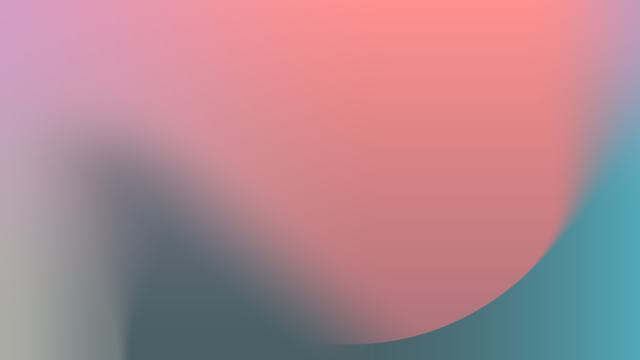
A Shadertoy shader for this background:

```glsl
// A soft mesh-like gradient: a coral bowl over teal, with a slate shadow at lower left.
// Colour fields are blended by masks: a diagonal falloff for the shadow, and an
// elliptic edge for the bowl that is crisp at the bottom and blurs as it climbs.

const vec3 LILAC = vec3(0.82, 0.62, 0.79);
const vec3 STONE = vec3(0.67, 0.67, 0.65);
const vec3 CORAL = vec3(1.00, 0.565, 0.56);
const vec3 ROSE  = vec3(0.66, 0.445, 0.48);
const vec3 SLATE = vec3(0.29, 0.375, 0.40);
const vec3 MIST  = vec3(0.40, 0.42, 0.47);
const vec3 TEAL  = vec3(0.32, 0.66, 0.72);
const vec3 MAUVE = vec3(0.73, 0.61, 0.76);

// Stone and lilac on the left, turning into rose and coral to the right.
vec3 warmField(vec2 p) {
    vec3 leftSide = mix(STONE, LILAC, smoothstep(0.1, 1.05, p.y));
    vec3 centre = mix(ROSE, CORAL, p.y);
    return mix(leftSide, centre, smoothstep(mix(0.1, -0.25, p.y), 1.1, p.x));
}

vec3 shadowField(vec2 p) {
    return mix(SLATE, MIST, smoothstep(0.0, 0.5, p.y));
}

// Slate brightens to teal at the right, then to mauve at the top.
vec3 coolField(vec2 p) {
    float across = clamp((p.x - 0.9) / 0.88, 0.0, 1.0);
    vec3 low = mix(SLATE, TEAL, pow(across, 1.7));
    return mix(low, MAUVE, smoothstep(0.4, 1.0, p.y));
}

// Shadow: diagonal falloff on the right, a ramp and a tightening fold on the left.
float shadowMask(vec2 p) {
    float diagonal = 1.0 - smoothstep(0.53, 0.86, dot(p, vec2(0.65, 0.76)));
    float top = 1.0 - smoothstep(0.5, 0.8, p.y);
    float foldBlur = mix(0.02, 0.16, smoothstep(0.0, 0.45, p.y));
    float ramp = smoothstep(0.0, 0.36, p.x);
    float fold = smoothstep(0.345 - foldBlur, 0.345 + foldBlur, p.x);
    return diagonal * top * mix(ramp, fold, 0.4);
}

// Approximate signed distance to the lower right quarter of an ellipse.
float bowlDistance(vec2 p, vec2 centre, vec2 radii) {
    vec2 q = max(vec2(p.x - centre.x, centre.y - p.y), 0.0) / radii;
    return (length(q) - 1.0) * radii.x;
}

// Area outside the bowl, with a blur that grows with height.
float coolMask(vec2 p, float pixel) {
    float d = bowlDistance(p, vec2(0.98, 0.9), vec2(0.76, 0.857));
    float blur = max(pixel, mix(0.003, 0.28, smoothstep(0.22, 0.9, p.y)));
    return smoothstep(-blur, 0.5 * blur, d) * smoothstep(0.75, 1.05, p.x);
}

void mainImage(out vec4 fragColor, in vec2 fragCoord) {
    // Height runs from 0 to 1, width from 0 to 16/9.
    vec2 p = fragCoord / iResolution.xy * vec2(16.0 / 9.0, 1.0);

    vec3 color = warmField(p);
    color = mix(color, shadowField(p), shadowMask(p));
    color = mix(color, coolField(p), coolMask(p, 1.0 / iResolution.y));
    fragColor = vec4(color, 1.0);
}
```
